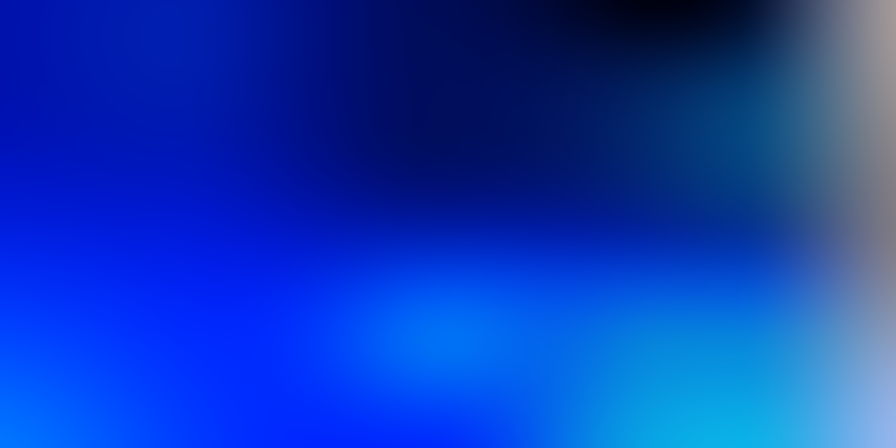
Reproduce this background procedurally as a Shadertoy shader.

```glsl
// Soft blurred backdrop: royal blue with a navy dusk, azure and cyan glows and a pale right rim.

// Base colours
const vec3 ELECTRIC_BLUE = vec3(0.00, 0.11, 1.00);
const vec3 ROYAL_BLUE    = vec3(0.00, 0.05, 0.67);
const vec3 NAVY          = vec3(0.00, 0.05, 0.36);
const vec3 LAGOON        = vec3(0.02, 0.50, 0.85);

// Glow colours
const vec3 COBALT    = vec3(0.00, 0.12, 0.69);
const vec3 TEAL      = vec3(0.02, 0.31, 0.53);
const vec3 NEAR_BLACK = vec3(0.00, 0.00, 0.05);
const vec3 AZURE     = vec3(0.00, 0.44, 0.96);
const vec3 CYAN      = vec3(0.04, 0.70, 0.91);
const vec3 SKY       = vec3(0.00, 0.50, 1.00);

// Right rim, from bottom to top
const vec3 RIM_LOW  = vec3(0.62, 0.72, 0.93);
const vec3 RIM_MID  = vec3(0.53, 0.50, 0.51);
const vec3 RIM_HIGH = vec3(0.68, 0.63, 0.61);

// Extents of the broad fades, as fractions of the canvas
const vec2 SKY_FADE    = vec2(0.22, 0.85);
const vec2 DUSK_FADE_X = vec2(0.18, 0.50);
const vec2 DUSK_FADE_Y = vec2(0.27, 0.72);
const vec2 LAGOON_FADE_X = vec2(0.48, 0.75);
const vec2 LAGOON_FADE_Y = vec2(0.20, 0.52);
const vec2 RIM_FADE    = vec2(0.82, 1.03);

float fade(vec2 range, float x) {
    return smoothstep(range.x, range.y, x);
}

// Blend an elliptical Gaussian glow over the colour below it
vec3 addGlow(vec3 below, vec3 tint, vec2 uv, vec2 center, vec2 radius) {
    vec2 d = (uv - center) / radius;
    return mix(below, tint, exp(-dot(d, d)));
}

void mainImage(out vec4 fragColor, in vec2 fragCoord) {
    vec2 uv = fragCoord / iResolution.xy;

    // Vertical blue gradient with a lighter patch at the upper left
    vec3 color = mix(ELECTRIC_BLUE, ROYAL_BLUE, fade(SKY_FADE, uv.y));
    color = addGlow(color, COBALT, uv, vec2(0.20, 0.92), vec2(0.17, 0.30));

    // Dusk in the upper right, teal haze and the dark top edge
    float dusk = fade(DUSK_FADE_X, uv.x) * fade(DUSK_FADE_Y, uv.y);
    color = mix(color, NAVY, dusk);
    color = addGlow(color, TEAL, uv, vec2(0.90, 0.72), vec2(0.20, 0.30));
    color = addGlow(color, NEAR_BLACK, uv, vec2(0.74, 1.03), vec2(0.16, 0.17));

    // Bright water along the bottom
    float lagoon = fade(LAGOON_FADE_X, uv.x) * (1.0 - fade(LAGOON_FADE_Y, uv.y));
    color = addGlow(color, AZURE, uv, vec2(0.50, 0.24), vec2(0.14, 0.17));
    color = mix(color, LAGOON, lagoon);
    color = addGlow(color, CYAN, uv, vec2(0.82, -0.02), vec2(0.17, 0.20));
    color = addGlow(color, SKY, uv, vec2(-0.05, -0.08), vec2(0.25, 0.36));

    // Pale rim on the right
    vec3 rim = mix(RIM_LOW, RIM_MID, smoothstep(0.0, 0.5, uv.y));
    rim = mix(rim, RIM_HIGH, smoothstep(0.5, 1.0, uv.y));
    color = mix(color, rim, fade(RIM_FADE, uv.x));

    fragColor = vec4(color, 1.0);
}
```
